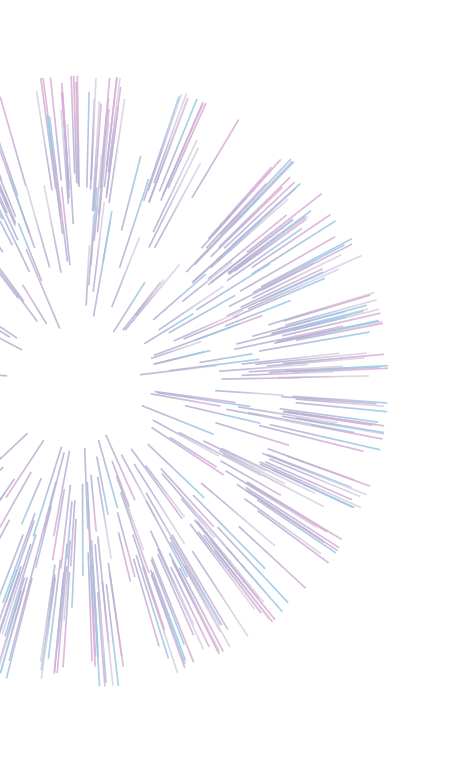
Give the GLSL for this background, as a WebGL 2 fragment shader.

```glsl
#version 300 es
precision highp float;

#define CENTER vec2(0.107, 0.503)
#define INNER_RADIUS 0.075
#define OUTER_RADIUS 0.399
#define HALF_WIDTH 0.0011
#define OPACITY 0.88
#define INNER_LAYERS 5
#define OUTER_LAYERS 9
#define INNER_SECTORS 44.0
#define OUTER_SECTORS 80.0
#define CLUSTER_SPREAD 3.6

uniform vec2 u_resolution;
out vec4 fragColor;

const float TAU = 6.2831853;
const vec3 PAPER = vec3(1.0);
const vec3 LAVENDER = vec3(0.72, 0.70, 0.83);
const vec3 PINK = vec3(0.85, 0.69, 0.84);
const vec3 BLUE = vec3(0.62, 0.79, 0.90);
const vec3 MIST = vec3(0.85, 0.82, 0.89);

// Directions, in degrees, around which the outer rays gather
const float CLUSTERS[18] = float[18](
    112.0, 95.0, 84.0, 68.0, 45.0, 37.0, 26.0, 13.0, 4.0,
    -9.0, -23.0, -33.0, -51.0, -63.0, -72.0, -85.0, -97.0, -107.0);

float hash(vec2 p) {
    return fract(sin(dot(p, vec2(127.1, 311.7))) * 43758.5453);
}

float clusterDensity(float angle) {
    float nearest = 180.0;
    for (int i = 0; i < 18; i++) {
        nearest = min(nearest, abs(degrees(angle) - CLUSTERS[i]));
    }
    float d = nearest / CLUSTER_SPREAD;
    return exp(-d * d);
}

vec3 tipColor(float pick) {
    return pick < 0.46 ? PINK : pick < 0.74 ? BLUE : MIST;
}

// One ray per angular sector; rgb is its colour, a its coverage
vec4 rayLayer(float radius, float angle, float layer, bool outer, float pixel) {
    float sectors = outer ? OUTER_SECTORS : INNER_SECTORS;
    float cell = fract(angle / TAU + layer * 0.618) * sectors;
    vec2 id = vec2(floor(cell), layer * 7.3 + 1.0);

    // Direction of the ray, kept clear of the sector borders
    float jitter = mix(0.2, 0.8, hash(id));
    float offset = (fract(cell) - jitter) * TAU / sectors;
    float density = clusterDensity(angle - offset);
    float keep = outer ? density : mix(0.6, 0.85, density);
    if (hash(id + 17.0) > keep) return vec4(0.0);

    // Radial extent of the ray
    float spread = hash(id + 31.0);
    float lengthPick = hash(id + 47.0);
    float start = INNER_RADIUS + 0.135 * spread;
    float end = start + mix(0.06, 0.13, lengthPick);
    if (outer) {
        end = OUTER_RADIUS - 0.065 * spread * spread;
        start = end - mix(0.115, 0.148, lengthPick);
    }

    float across = abs(radius * sin(offset));
    float cover = clamp((HALF_WIDTH - across) / pixel + 0.5, 0.0, 1.0);
    cover *= clamp((radius - start) / pixel + 0.5, 0.0, 1.0);
    cover *= clamp((end - radius) / pixel + 0.5, 0.0, 1.0);

    // Lavender root fading to a tinted tip
    float along = (radius - start) / (end - start);
    vec3 tip = tipColor(hash(id + 63.0));
    return vec4(mix(LAVENDER, tip, smoothstep(0.2, 0.8, along)), cover);
}

void main() {
    float pixel = 1.0 / u_resolution.y;
    vec2 p = gl_FragCoord.xy * pixel - CENTER;
    float radius = length(p);
    float angle = atan(p.y, p.x);
    vec3 color = PAPER;

    // Outer rays first, inner rays over them
    if (radius > INNER_RADIUS - pixel && radius < OUTER_RADIUS + pixel) {
        for (int i = 0; i < OUTER_LAYERS + INNER_LAYERS; i++) {
            vec4 ray = rayLayer(radius, angle, float(i), i < OUTER_LAYERS, pixel);
            color = mix(color, ray.rgb, ray.a * OPACITY);
        }
    }
    fragColor = vec4(color, 1.0);
}
```
